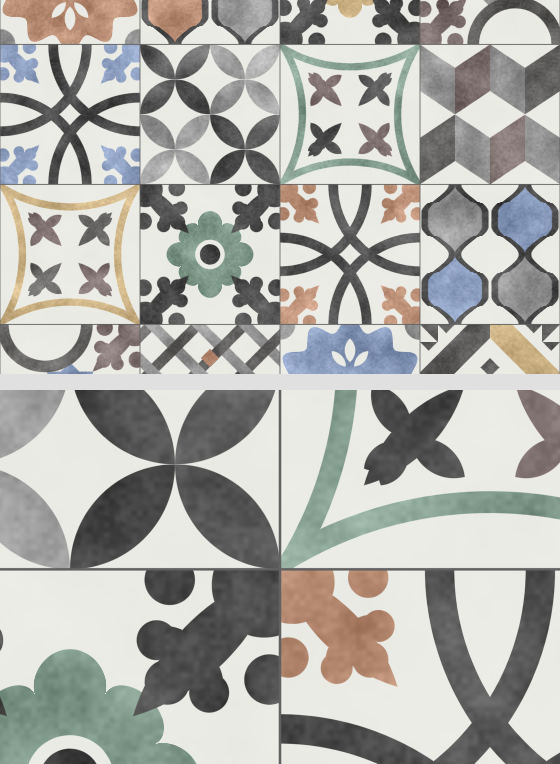
Top, the full canvas; bottom, a detail of the centre.
Give the GLSL for this pattern, as a WebGL 1 fragment shader.

```glsl
precision highp float;
// Patchwork of worn encaustic tiles, four across, with ten ornamental motifs.
// Each motif folds its tile by symmetry and paints signed distances in flat ink;
// layered noise then fades the ink, and thin grout divides the tiles.
uniform vec2 u_resolution;

const vec3 CREAM = vec3(0.92, 0.92, 0.9);
const vec3 DARK = vec3(0.27);
const vec3 SLATE = vec3(0.36, 0.355, 0.35);
const vec3 GREY = vec3(0.56);
const vec3 BLUE = vec3(0.52, 0.59, 0.72);
const vec3 GREEN = vec3(0.48, 0.58, 0.52);
const vec3 TAN = vec3(0.77, 0.67, 0.49);
const vec3 CLAY = vec3(0.71, 0.54, 0.44);
const vec3 MAUVE = vec3(0.46, 0.4, 0.4);

float hash(vec2 p) { return fract(sin(dot(p, vec2(127.1, 311.7))) * 43758.5); }
float noise(vec2 p) {
  vec2 i = floor(p), f = fract(p);
  f *= f * (3.0 - 2.0 * f);
  return mix(mix(hash(i), hash(i + vec2(1, 0)), f.x),
             mix(hash(i + vec2(0, 1)), hash(i + 1.0), f.x), f.y);
}
float fbm(vec2 p) {
  float sum = 0.0, amp = 0.5;
  for (int i = 0; i < 5; i++) { sum += amp * noise(p); p = p * 2.1 + 7.3; amp *= 0.55; }
  return sum;
}
vec3 paint(vec3 base, vec3 ink, float d, float px) {
  return mix(base, ink, smoothstep(-px, px, -d));
}
// Mirror into one eighth of the tile
vec2 fold(vec2 q) { q = abs(q); return vec2(max(q.x, q.y), min(q.x, q.y)); }
float disc(vec2 p, vec2 c, float r) { return length(p - c) - r; }
float ring(vec2 p, vec2 c, float r, float w) { return abs(disc(p, c, r)) - w; }
float diamond(vec2 p, float r) { return (abs(p.x) + abs(p.y) - r) * 0.707; }
// Pointed leaf from a to b
float leaf(vec2 p, vec2 a, vec2 b, float w) {
  vec2 dir = normalize(b - a), m = p - 0.5 * (a + b);
  float h = 0.5 * length(b - a), k = (h * h - w * w) / (2.0 * w);
  return length(vec2(abs(dot(m, vec2(-dir.y, dir.x))) + k, dot(m, dir))) - k - w;
}
// Lobed corner ornament, c measured inward from the corner
float spray(vec2 c, float size) {
  c = fold(c / size);
  float d = min(disc(c, vec2(0.03), 0.1), disc(c, vec2(0.21, 0.02), 0.048));
  d = min(d, leaf(c, vec2(0), vec2(0.28), 0.05));
  d = min(d, min(disc(c, vec2(0.215), 0.043), disc(c, vec2(0.235, 0.135), 0.038)));
  return min(d, leaf(c, vec2(0.15), vec2(0.26, 0.12), 0.025)) * size;
}

vec3 crossedArcs(vec2 q, vec3 ink, float px) {
  vec2 s = fold(q);
  float arcs = min(ring(s, vec2(0.5), 0.62, 0.035), ring(s, vec2(0.5, -0.5), 0.62, 0.035));
  return paint(paint(CREAM, ink, spray(0.5 - s, 1.0), px), DARK, arcs, px);
}
vec3 leaves(vec2 q, float px) {
  vec2 s = fold(abs(q) - 0.25);
  vec3 ink = q.x * q.y < 0.0 ? DARK : GREY;
  ink += 0.16 * (hash(floor(q * 4.0) + 3.0) - 0.3);
  return paint(CREAM, ink, disc(s, vec2(0, 0.25), 0.25), px);
}
vec3 tulips(vec2 q, vec3 frame, vec3 ink, float px) {
  vec2 s = fold(q);
  float d = min(leaf(s, vec2(0.3), vec2(0.06), 0.045), leaf(s, vec2(0.19), vec2(0.28, 0.06), 0.036));
  d = min(d, leaf(s, vec2(0.2), vec2(0.3, 0.26), 0.03));
  vec3 col = paint(CREAM, q.x * q.y > 0.0 ? ink : MAUVE, d, px);
  return paint(col, frame, ring(s, vec2(1.267, 0), 0.927, 0.026), px);
}
vec3 cubes(vec2 q, float px) {
  float x = abs(fract(q.x * 2.0) - 0.5) * 2.0, y = abs(q.y);
  float d = min(1.0 - x + y * 6.0, x + (0.5 - y) * 6.0) - 1.0;
  float face = mod(floor(q.x * 4.0) + (q.y > 0.0 ? 2.0 : 1.0), 4.0);
  vec3 ink = face < 0.5 ? GREY : face < 1.5 ? MAUVE : face < 2.5 ? GREY - 0.06 : SLATE;
  return paint(CREAM, ink, -d * 0.139, px);
}
vec3 flower(vec2 q, vec3 ink, float px) {
  float wave = cos(4.0 * atan(q.y, q.x)), r = length(q);
  vec3 col = paint(CREAM, ink, r - 0.215 - 0.075 * sqrt(abs(wave)) - 0.02 * wave, px);
  col = paint(paint(col, CREAM, r - 0.105, px), DARK - 0.08, r - 0.073, px);
  return paint(col, DARK, spray(0.5 - abs(q), 1.25), px);
}
vec3 lanterns(vec2 q, vec3 ink, float px) {
  vec2 a = abs(abs(q) - 0.25);
  float w = 0.24 - 0.17 * smoothstep(0.05, 0.25, a.y) - 0.025 * smoothstep(0.117, 0.125, a.y);
  float d = (a.x - w) * 0.8;
  return paint(paint(CREAM, DARK, d, px), q.x * q.y > 0.0 ? ink : GREY, d + 0.038, px);
}
vec3 arch(vec2 q, vec3 ink, float px) {
  q *= q.y < 0.0 ? -1.0 : 1.0;
  float star = min(diamond(q, 0.23), fold(q).x - 0.163);
  vec3 col = paint(paint(CREAM, ink, star, px), MAUVE, spray(0.5 - q, 1.2), px);
  return paint(col, SLATE, ring(q, vec2(-0.18, 0.5), 0.3, 0.042), px);
}
vec3 lattice(vec2 q, float px) {
  vec2 uv = vec2(q.x + q.y, q.x - q.y) * 3.0 + 0.25;
  vec2 d = (abs(fract(uv) - 0.5) - 0.16) * 0.236;
  bool over = mod(floor(uv.x) + floor(uv.y), 2.0) < 0.5;
  vec3 light = paint(CREAM, GREY, d.x, px), dark = paint(CREAM, SLATE, d.y, px);
  vec3 col = over ? paint(light, SLATE, d.y, px) : paint(dark, GREY, d.x, px);
  return paint(col, CLAY, diamond(vec2(q.x, abs(q.y) - 0.26), 0.065), px);
}
vec3 medallion(vec2 q, vec3 ink, float px) {
  vec2 s = fold(q);
  vec3 col = paint(CREAM, ink, length(q) - 0.5 - 0.05 * cos(12.0 * atan(q.y, q.x)), px);
  float cut = min(leaf(s, vec2(0.23, 0), vec2(0.4, 0), 0.038), leaf(s, vec2(0.2, 0.03), vec2(0.31, 0.13), 0.03));
  col = paint(col, CREAM, min(cut, disc(s, vec2(0.5), 0.15)), px);
  return paint(col, GREY, disc(s, vec2(0.5), 0.11), px);
}
vec3 ribbons(vec2 q, float px) {
  vec2 a = abs(q), f = fract(a * 8.0);
  float teeth = max((f.x - f.y) * 0.088, min(diamond(a - 0.5, 0.25), diamond(q, 0.26)));
  vec3 ink = q.x * q.y > 0.0 ? TAN : SLATE;
  return paint(paint(CREAM, SLATE, teeth, px), ink, abs(diamond(q, 0.53)) - 0.09, px);
}
// Motif for a column and row of the patchwork
vec3 tile(vec2 c, vec2 q, float px) {
  if (c.y < 0.5) return c.x < 0.5 ? arch(q, BLUE, px) : c.x < 1.5 ? lattice(q, px) : c.x < 2.5 ? medallion(q, BLUE, px) : ribbons(q, px);
  if (c.y < 1.5) return c.x < 0.5 ? tulips(q, TAN, SLATE, px) : c.x < 1.5 ? flower(q, GREEN, px) : c.x < 2.5 ? crossedArcs(q, CLAY, px) : lanterns(q, BLUE, px);
  if (c.y < 2.5) return c.x < 0.5 ? crossedArcs(q, BLUE, px) : c.x < 1.5 ? leaves(q, px) : c.x < 2.5 ? tulips(q, GREEN, DARK, px) : cubes(q, px);
  return c.x < 0.5 ? medallion(q, CLAY, px) : c.x < 1.5 ? lanterns(q, CLAY, px) : c.x < 2.5 ? flower(q, TAN, px) : arch(q, GREY, px);
}
void main() {
  vec2 p = gl_FragCoord.xy * 4.0 / u_resolution.x + vec2(0, 0.646);
  float px = 3.0 / u_resolution.x;
  vec2 cell = mod(floor(p), 4.0), q = fract(p) - 0.5;
  vec3 col = tile(cell, q, px);
  // Faded, speckled ink
  float inked = min(distance(col, CREAM) * 3.0, 1.0), wear = fbm(p * 5.0 + cell * 3.7) - 0.45;
  col += inked * (0.36 * wear + 0.07 * (noise(p * 75.0) - 0.5)) + 0.025 * wear;
  // Grout
  gl_FragColor = vec4(paint(col, vec3(0.38), 0.497 - fold(q).x, px), 1);
}
```
